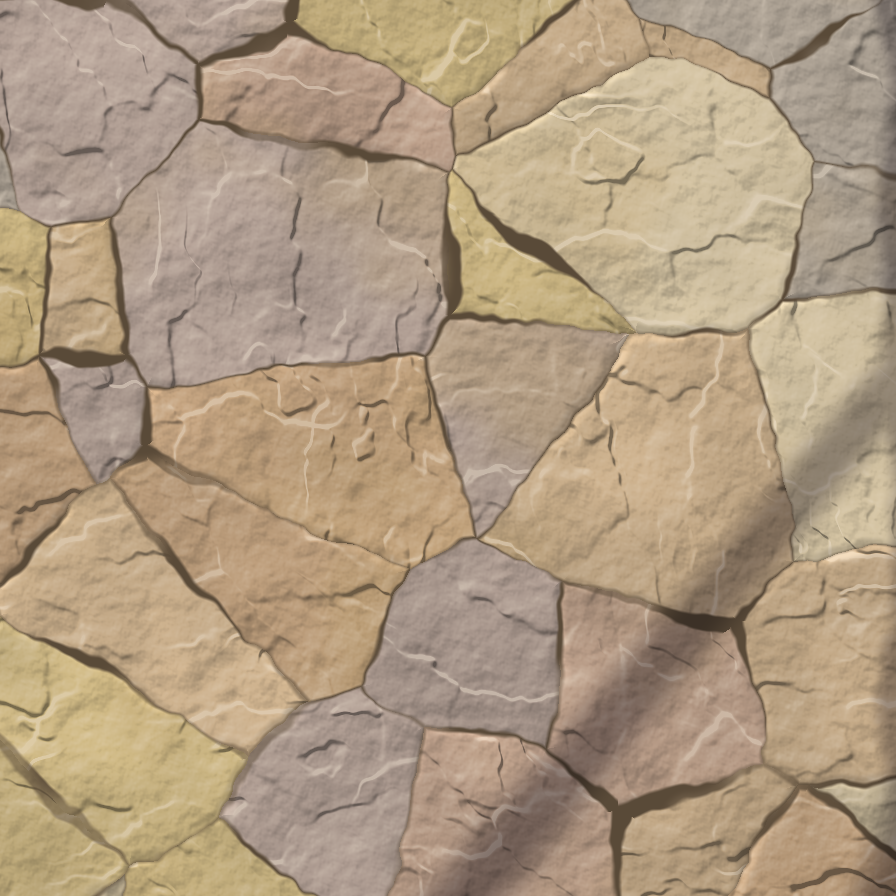
Give the GLSL for this texture, as a three.js fragment shader.

```glsl
// Sunlit wall of irregular split flagstones with thin, uneven joints.
// A weighted Voronoi diagram lays out the stones; each face gets jagged ledges,
// chipped facets and grit, lit from the upper left, under a soft pole shadow.
varying vec2 vUv;

const vec2 STONES = vec2(4.5, 5.0);    // layout cells across and up
const float SIZE_SPREAD = 0.75;        // difference between large and small stones
const vec2 LIGHT = vec2(-0.51, 0.86);  // direction towards the sun
const float LIGHT_STEP = 0.0032;       // softness of the relief
const float CONTRAST = 0.40;
const float JOINT_WIDTH = 0.0048;
const vec3 JOINT = vec3(0.35, 0.29, 0.22), SHADE = vec3(0.64, 0.63, 0.66);
const vec3 TAN = vec3(0.74, 0.64, 0.51), CREAM = vec3(0.77, 0.71, 0.59);
const vec3 STRAW = vec3(0.75, 0.67, 0.48), PINK = vec3(0.71, 0.60, 0.52);
const vec3 MAUVE = vec3(0.67, 0.60, 0.56), GREY = vec3(0.63, 0.59, 0.54);
const vec3 RUST = vec3(0.72, 0.60, 0.47), OCHRE = vec3(0.72, 0.61, 0.42);
const vec3 SUNLIT = vec3(0.93, 0.88, 0.81);

vec2 hash2(vec2 p) {
  vec3 q = fract(p.xyx * vec3(0.1031, 0.1030, 0.0973));
  q += dot(q, q.yzx + 33.33);
  return fract((q.xx + q.yz) * q.zy);
}
float noise(vec2 p) {
  vec2 i = floor(p), f = fract(p);
  f = f * f * (3.0 - 2.0 * f);
  float low = mix(hash2(i).x, hash2(i + vec2(1.0, 0.0)).x, f.x);
  float high = mix(hash2(i + vec2(0.0, 1.0)).x, hash2(i + 1.0).x, f.x);
  return mix(low, high, f.y);
}
vec2 warp(vec2 p) { return vec2(noise(p), noise(p + 31.0)) - 0.5; }
float fbm(vec2 p) {
  float sum = 0.0, amp = 0.54;
  for (int i = 0; i < 4; i++) {
    sum += amp * noise(p);
    p = mat2(1.6, 1.2, -1.2, 1.6) * p + 7.3;
    amp *= 0.5;
  }
  return sum;
}
// Cellular noise whose cells are tilted planes with softened borders
float facets(vec2 p) {
  float sum = 0.0, total = 1e-20;
  for (int i = 0; i < 9; i++) {
    vec2 id = floor(p) + vec2(mod(float(i), 3.0), floor((float(i) + 0.5) / 3.0)) - 1.0;
    vec2 r = p - id - 0.15 - 0.7 * hash2(id);
    float weight = exp(-45.0 * dot(r, r));
    sum += weight * (dot(r, hash2(id + 41.0) - 0.5) * 2.2 + hash2(id + 83.0).x * 0.7);
    total += weight;
  }
  return sum / total;
}
// Height of a split stone face, layered along the grain of the stone
float relief(vec2 p, vec2 seed) {
  float angle = mix(-0.3, 1.5, seed.x), c = cos(angle), s = sin(angle);
  vec2 q = mat2(c, s, -s, c) * p + seed * 19.0;
  q += 0.035 * warp(q * 14.0) + 0.014 * warp(q * 42.0) + 0.006 * warp(q * 95.0);
  float level = fbm(q * vec2(4.0, 9.0)) * 4.5;
  float ledge = floor(level) + smoothstep(0.88, 1.0, fract(level)) - 2.2;
  float broken = smoothstep(0.4, 0.7, noise(q * 8.0 + 5.0));
  return 0.006 * ledge * broken + 0.009 * facets(q * vec2(7.0, 11.0))
       + 0.016 * fbm(q * vec2(8.0, 13.0)) + 0.0055 * fbm(p * 48.0 + seed * 9.0);
}
vec2 site(vec2 id) { return id + 0.08 + 0.84 * hash2(id + 12.0); }
float power(vec2 id, vec2 p) {
  vec2 r = site(id) - p;
  return dot(r, r) - SIZE_SPREAD * hash2(id + 57.0).y;
}
vec2 neighbour(vec2 p, int i) {
  return floor(p) + vec2(mod(float(i), 5.0), floor((float(i) + 0.5) / 5.0)) - 2.0;
}
// Distance to the nearest joint, with the stone id and its outward normal
float jointDistance(vec2 p, out vec2 stone, out vec2 outward) {
  float nearest = 1e3, edge = 1e3;
  stone = floor(p);
  outward = LIGHT;
  for (int i = 0; i < 25; i++) {
    float d = power(neighbour(p, i), p);
    if (d < nearest) { nearest = d; stone = neighbour(p, i); }
  }
  for (int i = 0; i < 25; i++) {
    vec2 id = neighbour(p, i), across = site(id) - site(stone);
    float gap = max(length(across), 1e-4), d = (power(id, p) - nearest) / (2.0 * gap);
    if (gap > 0.001 && d < edge) { edge = d; outward = across / gap; }
  }
  return edge / STONES.y;
}
vec3 stoneColour(float pick) {
  vec3 c = mix(mix(TAN, CREAM, step(0.22, pick)), MAUVE, step(0.42, pick));
  c = mix(mix(c, STRAW, step(0.60, pick)), PINK, step(0.70, pick));
  return mix(mix(c, RUST, step(0.83, pick)), GREY, step(0.92, pick));
}
void main() {
  vec2 p = vUv, stone, outward;
  vec2 wobble = 0.022 * warp(p * 9.0) + 0.009 * warp(p * 33.0) + 0.004 * warp(p * 80.0);
  float edge = jointDistance((p + wobble) * STONES + 3.0, stone, outward);
  vec2 seed = hash2(stone + 5.0);
  // Stone colour with mottling and ochre stains
  vec3 colour = stoneColour(hash2(stone + 29.0).x) * (0.97 + 0.08 * seed.y);
  colour *= 0.92 + 0.18 * fbm(p * 9.0 + seed * 9.0);
  colour = mix(colour, OCHRE, 0.4 * smoothstep(0.5, 0.8, fbm(p * 4.0 + seed * 23.0)));
  // Relief shading: dark crevices and pale sunlit slopes
  float lit = CONTRAST * (relief(p, seed) - relief(p + LIGHT * LIGHT_STEP, seed)) / LIGHT_STEP;
  colour = mix(colour * (1.0 + clamp(lit, -0.42, 0.0)), SUNLIT, clamp(lit * 1.6, 0.0, 0.45));
  // Joints: uneven in width and depth, wider where the neighbour casts its shadow
  float facing = dot(outward, LIGHT), swell = noise(p * 10.0);
  float width = JOINT_WIDTH * (2.6 * swell * swell * swell - 0.1) * (1.0 + 0.7 * facing);
  float depth = mix(0.5, 1.0, smoothstep(0.25, 0.6, noise(p * 13.0 + 3.0)));
  float rim = 1.0 - smoothstep(0.004, 0.012, edge);
  colour *= 1.0 + 0.16 * rim * facing * smoothstep(0.4, 0.7, noise(p * 19.0 + 8.0));
  colour = mix(colour, JOINT, depth * (1.0 - smoothstep(width - 0.001, width + 0.0035, edge)));
  // Slanting pole shadow, fading upwards, and shade along the right border
  vec2 along = vec2(0.64, 0.768), fromFoot = p - vec2(0.52, 0.0);
  float reach = dot(fromFoot, along), away = abs(dot(fromFoot, vec2(along.y, -along.x)));
  float pole = 1.0 - smoothstep(0.008, mix(0.06, 0.04, reach), away);
  float border = 0.8 * smoothstep(0.975, 1.0, p.x + wobble.y);
  float corner = smoothstep(0.0, 0.05, p.x - 0.93 - 0.35 * p.y);
  float shade = max(pole * mix(1.0, 0.75, reach), max(border, corner));
  gl_FragColor = vec4(colour * mix(vec3(1.0), SHADE, shade), 1.0);
}
```
